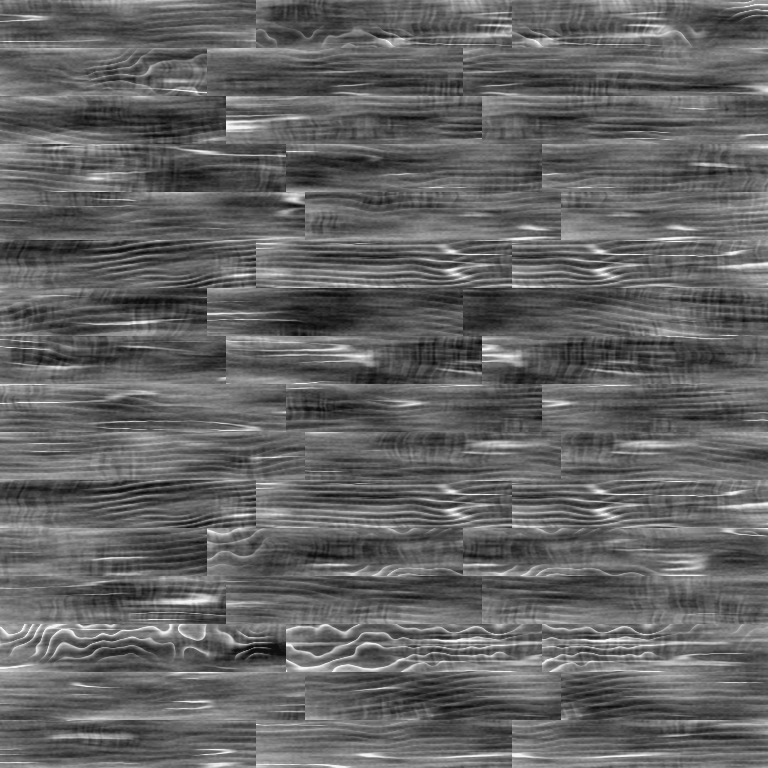
Write a three.js fragment shader that draws this texture map.

```glsl
#define ROWS 16.0
#define PLANKS 3.0
#define STAGGER 0.19
#define WOOD_SHIFT 0.42
#define BASE_TONE 0.345
#define BLOTCH 0.56
#define FIBRE 0.28
#define FLECK 0.17
#define RING_COUNT 6.5
#define STREAK 0.46
#define EDGE_WEAR 0.25

varying vec2 vUv;

float hash(vec2 p) {
  vec3 a = fract(p.xyx * vec3(0.1031, 0.1030, 0.0973));
  a += dot(a, a.yzx + 33.33);
  return fract((a.x + a.y) * a.z);
}

float noise(vec2 p) {
  vec2 i = floor(p), f = fract(p);
  f = f * f * (3.0 - 2.0 * f);
  return mix(mix(hash(i), hash(i + vec2(1, 0)), f.x),
             mix(hash(i + vec2(0, 1)), hash(i + vec2(1, 1)), f.x), f.y);
}

float fbm(vec2 p) {
  float sum = 0.0, amp = 0.53;
  for (int i = 0; i < 4; i++) {
    sum += amp * noise(p);
    p = p * 2.03 + 17.3;
    amp *= 0.5;
  }
  return sum;
}

// Growth rings: x is a thin light line, y a soft dark vein
vec2 growthRings(vec2 q, vec2 seed, float swirl) {
  vec2 knot = vec2(0.8 + 3.6 * hash(seed), 0.2 + 0.6 * hash(seed + 5.0));
  vec2 d = (q - knot) * vec2(2.0, 2.6);
  float calm = 0.5 * noise(q * vec2(0.3, 0.6) + seed) + 0.05 * noise(q * vec2(1.5, 3.0) + seed);
  float curled = 1.5 * noise(q * vec2(0.75, 0.9) + seed) + 0.35 * noise(q * vec2(2.2, 2.4) - seed);
  curled += 0.12 * noise(q * vec2(5.0, 5.5) + seed);
  float field = q.y + mix(calm, curled, swirl) + 0.14 * exp(-dot(d, d));
  field += q.x * 0.16 * (hash(seed + 9.0) - 0.5);
  float t = fract(field * mix(RING_COUNT, 0.6 * RING_COUNT, swirl));
  float line = pow(t, 5.0) * smoothstep(1.0, 0.86, t);
  return vec2(line * 1.9, 0.5 + 0.5 * cos(6.2832 * (t - 0.3)));
}

float plankWood(vec2 q, vec2 seed, float swirl, float veined) {
  // Broad stains, drawn out along the plank
  float tone = BASE_TONE + 0.05 * (hash(seed + 2.0) - 0.5);
  tone += BLOTCH * (fbm(q * vec2(0.5, 2.4) + seed) - 0.5);

  // Fine fibres with a slight drift, and cross flecks
  vec2 g = q + vec2(0.3, 0.15) * (noise(q * vec2(0.8, 1.7) + seed) - 0.5);
  float fibre = 0.55 * noise(g * vec2(0.8, 14.0) + seed) + 0.45 * noise(g * vec2(2.0, 23.0) - seed);
  tone += FIBRE * (fibre - 0.5);
  float flecked = smoothstep(0.4, 0.85, noise(q * vec2(0.7, 1.7) + seed + 31.0));
  vec2 cross = g + vec2(0.12 * noise(q * vec2(1.0, 5.0) + seed), 0.0);
  tone += FLECK * flecked * (noise(cross * vec2(17.0, 3.5) + seed) - 0.55);
  tone += 0.07 * (noise(q * vec2(17.0, 29.0) + seed) - 0.5);

  // Rings fade in and out
  vec2 ring = growthRings(q, seed, swirl);
  float patchy = smoothstep(0.35, 0.75, noise(q * vec2(0.6, 1.8) + seed + 53.0));
  float glow = mix(0.08 + 0.08 * veined, 0.36 * patchy, swirl);
  tone += ring.x * glow * (0.2 + patchy);
  tone -= (ring.y - 0.4) * mix(0.07, 0.19, veined) * (0.2 + patchy);

  // Thin pale streaks that taper and drift
  float drift = q.y + 0.14 * noise(q * vec2(0.6, 0.8) + seed) + 0.015 * noise(q * vec2(6.0, 3.0));
  float ridge = 1.0 - abs(2.0 * noise(vec2(q.x * 0.35, drift * 7.0) + seed + 71.0) - 1.0);
  float streak = smoothstep(0.78, 1.0, ridge) * (0.6 + 0.8 * fibre);
  streak *= smoothstep(0.5, 0.88, noise(q * vec2(0.9, 3.0) + seed + 87.0));
  return tone + STREAK * streak;
}

void main() {
  // Staggered boards, three to a row
  float y = (1.0 - vUv.y) * ROWS;
  float row = min(floor(y), ROWS - 1.0);
  float along = vUv.x * PLANKS + STAGGER / 0.951 * sin(6.2832 * row / 5.0);
  float id = clamp(floor(along), 0.0, PLANKS - 1.0);
  vec2 local = vec2(along - id, 1.0 - (y - row));

  // The last board reuses the grain of its neighbour, slid along
  float cut = min(id, 1.0);
  float veined = step(mod(row, 5.0), 0.5) * step(0.5, row) * step(row, 12.0);
  float woodRow = mix(row, 5.0, veined);
  vec2 seed = 90.0 * vec2(hash(vec2(woodRow, cut) + 3.0), hash(vec2(cut, woodRow) + 41.0));
  vec2 q = vec2(local.x + WOOD_SHIFT * step(1.5, id), local.y) * vec2(ROWS / PLANKS, 1.0);
  float swirl = step(mod(row, 13.0), 0.5) * step(0.5, row + id);
  swirl = max(swirl, 0.5 * step(0.88, hash(seed + 13.0)));
  float tone = plankWood(q, seed, swirl, veined);

  // Pale wear on long edges, dark heart; boards start light and end dark
  float rim = min(local.y, 1.0 - local.y);
  float worn = noise(vec2(q.x * 1.1, row * 7.0) + seed);
  tone += EDGE_WEAR * (exp(-rim * 9.0) * (0.4 + 0.8 * worn) - 0.12);
  tone += 0.09 * exp(-abs(local.x) * 12.0) * step(0.5, id);
  tone -= 0.05 * exp(-abs(1.0 - local.x) * 12.0) * step(id, PLANKS - 1.5);

  // Thin seams, and a lighter border around the floor
  tone -= 0.07 * smoothstep(0.05, 0.0, rim) * (1.0 - worn);
  vec2 border = min(vUv, 1.0 - vUv);
  tone += 0.07 * exp(-min(border.x, border.y) * 35.0);

  gl_FragColor = vec4(vec3(clamp(tone, 0.06, 0.95)), 1.0);
}
```
